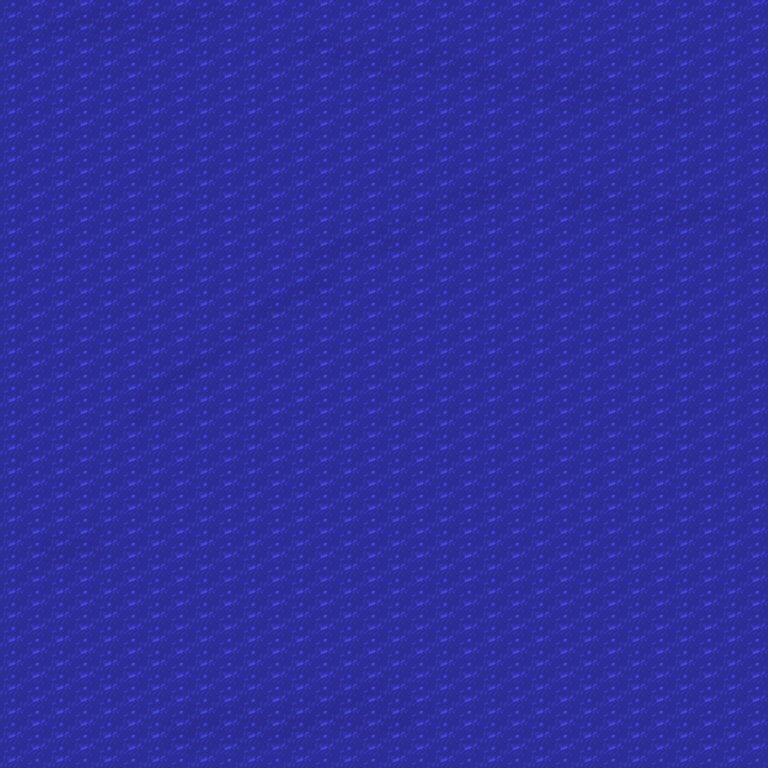
A Shadertoy shader for this texture:

```glsl
// Blue knitted sports cloth: small bright stitches on a half-drop lattice.
// Each column of tiles rises half a row above the last; a tile holds a dash and
// a dot with faint companions. Layered sines shade the weave and the creases.

const vec2 REPEATS = vec2(32.0, 32.0);    // tiles across and down
const float RISE = 0.5;                   // rows climbed per column
const vec2 ORIGIN = vec2(0.50, 0.08);     // first dash in lattice units
const vec3 BASE = vec3(0.174, 0.176, 0.590);
const vec3 THREAD = vec3(0.203, 0.207, 0.670);
const vec3 GLINT = vec3(0.270, 0.280, 0.900);
const vec2 STITCH_AXIS = vec2(0.93, 0.37);
const float DASH_HALF = 0.095;            // in column widths
const float DASH_RADIUS = 0.052;
const float DOT_HALF = 0.015;
const float DOT_RADIUS = 0.062;
const vec2 DOT_OFFSET = vec2(0.05, 0.49);
const vec2 COMPANION = vec2(0.30, 0.13);
const float CREASE_DEPTH = 0.06;
const float TAU = 6.2831853;

float hash(vec2 p) {
    return fract(sin(dot(p, vec2(127.1, 311.7))) * 43758.5);
}

// Distance to a segment from a to b
float segment(vec2 p, vec2 a, vec2 b) {
    vec2 pa = p - a, ba = b - a;
    return length(pa - ba * clamp(dot(pa, ba) / dot(ba, ba), 0.0, 1.0));
}

// Lattice coordinates from column widths, and back
vec2 toLattice(vec2 p) {
    return vec2(p.x, p.y * REPEATS.y / REPEATS.x - p.x * RISE);
}

vec2 fromLattice(vec2 s) {
    return vec2(s.x, (s.y + s.x * RISE) * REPEATS.x / REPEATS.y);
}

// Coverage of a slanted stitch, repeated in every tile
float stitch(vec2 s, vec2 offset, float halfLength, float radius, float aa) {
    vec2 d = fromLattice(fract(s - toLattice(offset) + 0.5) - 0.5);
    float dist = segment(d, -halfLength * STITCH_AXIS, halfLength * STITCH_AXIS);
    return 1.0 - smoothstep(-0.5 * aa, 0.5 * aa, dist - radius);
}

// Threads: broad rising bands broken up by finer crossing ripples
float weave(vec2 s) {
    float bands = cos(TAU * s.y + 0.7 * sin(TAU * s.x));
    float ripple = sin(TAU * (2.0 * s.x + 3.0 * s.y));
    float grain = sin(TAU * (4.0 * s.x - 2.0 * s.y) + 1.5 * ripple);
    return 0.40 * bands + 0.32 * ripple + 0.38 * grain;
}

// Soft dark fold with a wavering edge
float crease(vec2 uv, vec2 a, vec2 b, float width) {
    float waver = 0.007 * sin(uv.x * 37.0 + 2.0 * sin(uv.y * 29.0));
    float d = segment(uv + vec2(0.0, waver), a, b) / width;
    return exp(-d * d);
}

float creases(vec2 uv) {
    float c = 0.9 * crease(uv, vec2(0.18, 0.47), vec2(0.42, 0.64), 0.015);
    c = max(c, crease(uv, vec2(0.42, 0.66), vec2(0.66, 0.76), 0.015));
    c = max(c, 0.7 * crease(uv, vec2(0.74, 0.74), vec2(0.97, 0.71), 0.020));
    c = max(c, 0.7 * crease(uv, vec2(0.03, 0.96), vec2(0.28, 0.98), 0.020));
    c = max(c, 0.6 * crease(uv, vec2(0.40, 0.94), vec2(0.90, 0.86), 0.020));
    c = max(c, 0.6 * crease(uv, vec2(0.05, 0.27), vec2(0.12, 0.29), 0.020));
    c = max(c, 0.6 * crease(uv, vec2(0.24, 0.05), vec2(0.53, 0.08), 0.030));
    return c * (0.75 + 0.25 * sin(uv.x * 47.0 + 3.0 * sin(uv.y * 41.0)));
}

void mainImage(out vec4 fragColor, in vec2 fragCoord) {
    vec2 uv = fragCoord / iResolution.xy;
    vec2 s = toLattice(uv * REPEATS.x) - ORIGIN;
    float aa = 2.0 * REPEATS.x / iResolution.y;

    // Cloth ground
    vec3 color = mix(BASE, THREAD, smoothstep(0.10, 0.70, weave(s)));

    // Dash and dot halfway up the tile, each with a fainter companion
    float wear = 0.85 + 0.15 * hash(floor(s + 0.5));
    float dash = stitch(s, vec2(0.0), DASH_HALF, DASH_RADIUS, aa);
    float spot = stitch(s, DOT_OFFSET, DOT_HALF, DOT_RADIUS, aa);
    float dashEcho = stitch(s, COMPANION, 0.04, 0.045, aa);
    float dotEcho = stitch(s, DOT_OFFSET - COMPANION, 0.05, 0.040, aa);
    float shine = max(max(dash, 0.9 * spot), max(0.6 * dashEcho, 0.5 * dotEcho));
    color = mix(color, GLINT, wear * shine);

    // Broad folds
    color *= 1.0 - CREASE_DEPTH * creases(uv);
    fragColor = vec4(color, 1.0);
}
```
